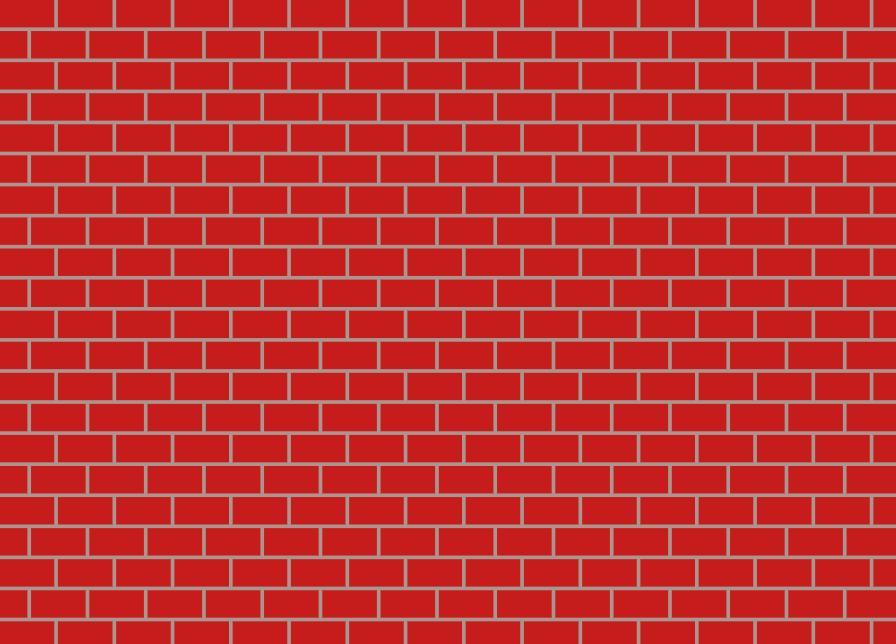
A WebGL 1 fragment shader for this pattern:

```glsl
precision highp float;
// Red brick wall in running bond with thin grey-beige mortar joints.
// Courses repeat upward, alternate courses are shifted sideways, and the
// joints are distance bands with one pixel of edge coverage.

uniform vec2 u_resolution;

// Lengths are fractions of the canvas height.
const vec2 BRICK_PITCH = vec2(0.09045, 0.04824);
const vec2 FIRST_JOINT = vec2(0.04538, 0.03804);
const float COURSE_SHIFT = 0.461;   // in brick lengths, slightly under half
const float JOINT_WIDTH = 0.00566;

const vec3 BRICK_RED = vec3(0.780, 0.110, 0.110);
const vec3 MORTAR_GREY = vec3(0.670, 0.590, 0.560);

// Distance to the nearest of the lines spaced by pitch, one at zero.
float repeatedLineDistance(float position, float pitch) {
  return abs(fract(position / pitch + 0.5) - 0.5) * pitch;
}

// Share of a pixel covered by a band centred on a line.
float bandCoverage(float lineDistance, float width, float pixel) {
  return clamp((0.5 * width - lineDistance) / pixel + 0.5, 0.0, 1.0);
}

// Mortar coverage of the staggered bond.
float mortarCoverage(vec2 p, vec2 pitch, float shift, float width, float pixel) {
  float course = floor(p.y / pitch.y);
  float stagger = mod(course, 2.0) * shift * pitch.x;
  float bed = bandCoverage(repeatedLineDistance(p.y, pitch.y), width, pixel);
  float head = bandCoverage(repeatedLineDistance(p.x - stagger, pitch.x), width, pixel);
  return max(bed, head);
}

void main() {
  float pixel = 1.0 / u_resolution.y;
  vec2 wall = gl_FragCoord.xy * pixel - FIRST_JOINT;
  float mortar = mortarCoverage(wall, BRICK_PITCH, COURSE_SHIFT, JOINT_WIDTH, pixel);
  gl_FragColor = vec4(mix(BRICK_RED, MORTAR_GREY, mortar), 1.0);
}
```
